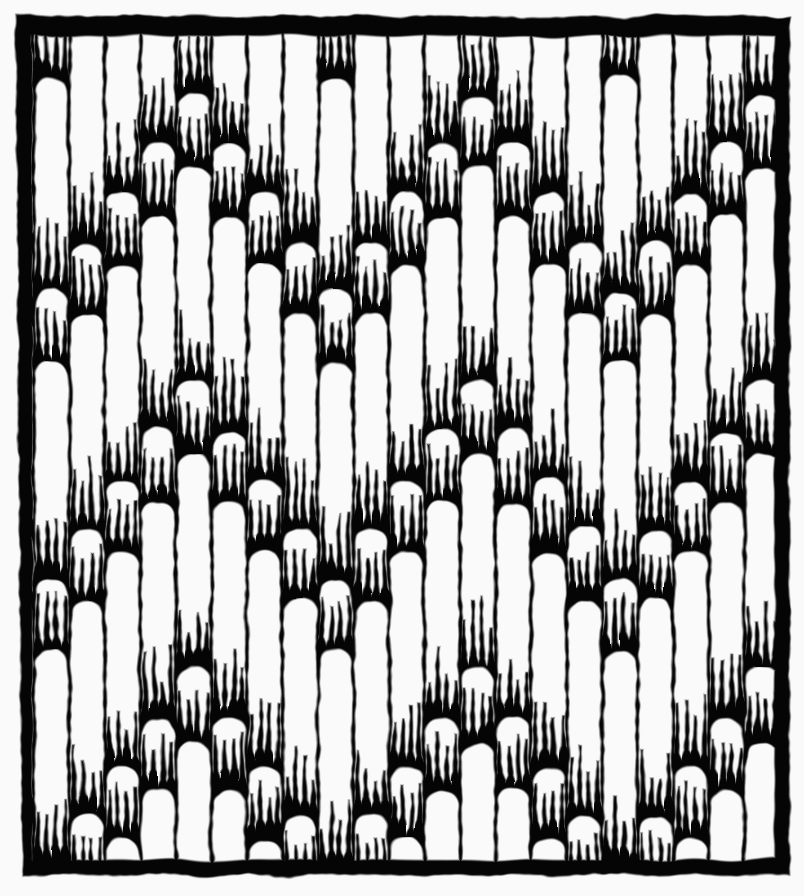
This pattern is drawn by a Shadertoy shader. Its source:

```glsl
// Black and white woodcut zigzag of long and short rounded stitches in a heavy frame.
// Lengths are in column widths, with y running down from the top edge.

const float CANVAS_HEIGHT = 25.22;
const float PERIOD = 8.08;        // one short plus one long stitch
const float SHORT_LENGTH = 2.04;
const float ZIGZAG_COLUMNS = 8.0;
const float ZIGZAG_STEP = 1.38;   // drop from one column to the next
const float PEAK_TOP = 2.6;
const float STRANDS = 4.0;        // hatch lines per column
const vec3 INK = vec3(0.02);
const vec3 PAPER = vec3(0.98);

vec2 hash2(vec2 p) {
    vec3 q = fract(vec3(p.xyx) * vec3(0.1031, 0.103, 0.0973));
    q += dot(q, q.yzx + 33.33);
    return fract((q.xx + q.yz) * q.zy);
}

float gradientNoise(vec2 p) {
    vec2 i = floor(p), f = fract(p);
    vec2 u = f * f * (3.0 - 2.0 * f);
    vec2 o = vec2(0.0, 1.0);
    float a = dot(hash2(i) * 2.0 - 1.0, f);
    float b = dot(hash2(i + o.yx) * 2.0 - 1.0, f - o.yx);
    float c = dot(hash2(i + o.xy) * 2.0 - 1.0, f - o.xy);
    float d = dot(hash2(i + o.yy) * 2.0 - 1.0, f - o.yy);
    return mix(mix(a, b, u.x), mix(c, d, u.x), u.y);
}

float boxDistance(vec2 p, vec2 low, vec2 high) {
    vec2 d = max(low - p, p - high);
    return length(max(d, 0.0)) + min(max(d.x, d.y), 0.0);
}

// White column with a rounded top at the given height.
float capDistance(vec2 p, float top, float halfWidth, float radius) {
    vec2 d = vec2(abs(p.x) - halfWidth, top - p.y) + radius;
    return length(max(d, 0.0)) + min(max(d.x, d.y), 0.0) - radius;
}

// Ink lines that start at uneven heights, thicken, and close into solid black.
float hatchDistance(vec2 p, float len, vec2 startRange, vec2 seed) {
    float s = (p.x + 0.5) * STRANDS;
    vec2 key = seed + vec2(floor(s) * 7.3, floor(s) * 3.1);
    vec2 h = hash2(key), g = hash2(key + 51.7);
    float start = len - mix(startRange.x, startRange.y, h.x);
    float tip = len - 0.2 - 0.35 * h.y;
    float grow = clamp((p.y - start) / (tip - start), 0.0, 1.0);
    float halfWidth = 0.03 + 0.05 * grow + 0.4 * max(p.y - tip, 0.0);
    float x = abs(fract(s) - 0.5 - 0.2 * (g.x - 0.5)) / STRANDS;
    return max(x - halfWidth, start - p.y);
}

float stitchDistance(vec2 p, float len, vec2 startRange, vec2 seed) {
    float top = 0.12 * hash2(seed + 17.0).x;
    float cap = capDistance(p, top, 0.45, 0.38);
    return max(cap, -hatchDistance(p, len, startRange, seed));
}

// Columns of alternating stitches, shifted into a zigzag.
float zigzagDistance(vec2 p) {
    float column = floor(p.x);
    float fromPeak = abs(mod(column, ZIGZAG_COLUMNS) - 0.5 * ZIGZAG_COLUMNS);
    float y = p.y - PEAK_TOP - ZIGZAG_STEP * fromPeak;
    float row = floor(y / PERIOD);
    vec2 q = vec2(fract(p.x) - 0.5, y - row * PERIOD);
    vec2 seed = vec2(column * 13.0, row * 29.0) + 100.0;
    if (q.y < SHORT_LENGTH)
        return stitchDistance(q, SHORT_LENGTH, vec2(1.6, 1.1), seed);
    q.y -= SHORT_LENGTH;
    return stitchDistance(q, PERIOD - SHORT_LENGTH, vec2(2.0, 0.9), seed + 211.0);
}

// Sparse round flecks of ink.
float fleckDistance(vec2 p, float cellSize) {
    vec2 cell = floor(p / cellSize);
    vec2 center = (cell + 0.1 + 0.8 * hash2(cell + 5.0)) * cellSize;
    float radius = 0.08 * step(0.85, hash2(cell + 83.0).x);
    return radius > 0.0 ? length(p - center) - radius : 1.0;
}

void mainImage(out vec4 fragColor, in vec2 fragCoord) {
    float unit = CANVAS_HEIGHT / iResolution.y;
    vec2 p = vec2(fragCoord.x, iResolution.y - fragCoord.y) * unit;

    // Hand-cut wobble
    vec2 wobble = vec2(gradientNoise(p * 1.3), gradientNoise(p * 0.8 + 40.0));
    float roughness = 0.05 * gradientNoise(p * 3.5 + 90.0);
    vec2 cut = p + wobble * vec2(0.09, 0.16);

    // Stitches inside the frame, bare paper outside it
    float stitches = zigzagDistance(cut - vec2(0.95, 0.0)) + roughness;
    float inner = boxDistance(cut, vec2(0.92, 1.02), vec2(21.8, 24.2));
    float lean = 0.2 * p.y / CANVAS_HEIGHT;
    float outer = boxDistance(cut, vec2(0.43 + lean, 0.46), vec2(22.23, 24.63));
    float paper = min(max(stitches, inner), -outer + roughness);
    paper = max(paper, -fleckDistance(p, 6.0));

    float softness = max(unit, 0.045);
    fragColor = vec4(mix(PAPER, INK, smoothstep(-softness, softness, paper)), 1.0);
}
```
